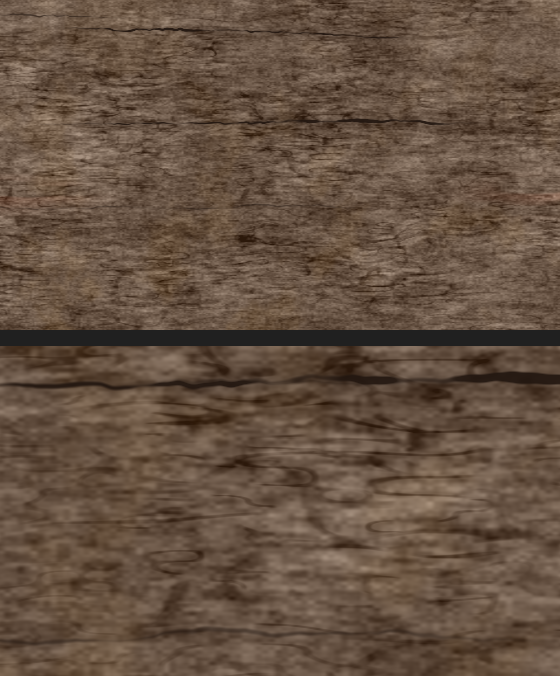
Top: the whole. Bottom: its middle third, enlarged.
Write a WebGL 1 fragment shader that draws this texture.

```glsl
precision highp float;
// Weathered brown timber: horizontal fibres, dark splits, worn stains and a knot.
uniform vec2 u_resolution;

const vec3 WOOD = vec3(0.439, 0.360, 0.299);
const vec3 TONE = vec3(1.0, 0.99, 0.96);       // how light and dark shift the wood
const vec3 OCHRE = vec3(0.016, 0.004, -0.022);
const vec3 RUST = vec3(0.035, -0.010, -0.018);
const vec3 SPLIT = vec3(0.13, 0.085, 0.06);
const vec2 KNOT = vec2(1.294, 0.248);
const float FIBRE_GAIN = 0.090;
const float STRAND_GAIN = 0.035;
const float GRAIN_GAIN = 0.075;
const float BLOTCH_GAIN = 0.070;
const float STAIN_DEPTH = 0.050;
const float CHECK_DEPTH = 0.125;
const float PALE_GAIN = 0.060;

float hash(vec2 p) {
  vec3 q = fract(p.xyx * vec3(0.1031, 0.1030, 0.0973));
  q += dot(q, q.yzx + 33.33);
  return fract((q.x + q.y) * q.z);
}

// Signed value noise, -1 to 1.
float noise(vec2 p) {
  vec2 i = floor(p);
  vec2 f = fract(p);
  f = f * f * (3.0 - 2.0 * f);
  float low = mix(hash(i), hash(i + vec2(1.0, 0.0)), f.x);
  float high = mix(hash(i + vec2(0.0, 1.0)), hash(i + 1.0), f.x);
  return 2.0 * mix(low, high, f.y) - 1.0;
}

float fbm(vec2 p) {
  float sum = 0.0;
  float gain = 0.5;
  for (int i = 0; i < 5; i++) {
    sum += gain * noise(p);
    p = mat2(1.6, 1.2, -1.2, 1.6) * p + 17.3;
    gain *= 0.6;
  }
  return sum;
}

// Short drying checks along the grain: thin contours of stretched noise.
float checks(vec2 p, vec2 scale, float thin) {
  float ridge = 1.0 - abs(noise(p * scale));
  float broken = smoothstep(-0.1, 0.4, noise(p * scale * vec2(1.3, 0.5) + 41.0));
  return smoothstep(1.0 - thin, 1.0 - 0.2 * thin, ridge) * broken;
}

// A long split between two x positions, ragged and tapering at its ends.
float longSplit(vec2 p, float y, float slope, vec2 span, float width) {
  float path = y + slope * (p.x - span.x) + 0.007 * noise(vec2(p.x * 5.0, y * 91.0))
             + 0.004 * noise(vec2(p.x * 26.0, y * 57.0))
             + 0.002 * noise(vec2(p.x * 75.0, y * 23.0));
  float taper = smoothstep(span.x - 0.1, span.x + 0.2, p.x)
              * (1.0 - smoothstep(span.y - 0.2, span.y + 0.1, p.x));
  float ragged = noise(vec2(p.x * 13.0, y * 33.0)) + 0.5 * noise(vec2(p.x * 45.0, y * 71.0));
  float w = width * (0.7 + 0.6 * ragged) * (0.4 + 0.6 * taper);
  float d = abs(p.y - path);
  float core = 1.0 - smoothstep(w - 0.0015, w + 0.0020, d);
  float open = 0.35 + 0.65 * smoothstep(-0.5, 0.2, ragged);
  return taper * (core * open + 0.25 * exp(-d * 130.0));
}

void main() {
  vec2 p = gl_FragCoord.xy / u_resolution.y;
  float middle = 0.5 * u_resolution.x / u_resolution.y;

  // Grain flow, bulging around the knot
  vec2 toKnot = (p - KNOT) * vec2(1.0, 1.25);
  float knotR = length(toKnot);
  float knot = exp(-knotR * knotR * 220.0);
  vec2 g = p;
  g.y += 0.008 * noise(p * vec2(2.5, 4.0)) + 0.004 * noise(p * vec2(11.0, 16.0));
  g.y -= 0.55 * toKnot.y * knot;

  // Fibres and fine surface grain
  float fibre = 0.55 * noise(g * vec2(12.0, 115.0)) + 0.75 * noise(g * vec2(38.0, 190.0) + 7.0);
  float strand = noise(g * vec2(5.0, 45.0) + 23.0);
  float grain = 0.7 * noise(p * vec2(150.0, 260.0)) + 0.5 * noise(p * vec2(75.0, 120.0) + 13.0);
  float rough = 0.8 + 0.5 * noise(p * vec2(5.0, 6.0) + 9.0);

  // Broad wear: cloudy blotches, crisp stains and upright smears
  float blotch = fbm(p * vec2(6.0, 8.0) + 3.0);
  float stain = smoothstep(0.10, 0.36, fbm(p * vec2(9.0, 10.0) + 61.0));
  float smear = smoothstep(0.15, 0.45, fbm(p * vec2(13.0, 6.0) + 83.0));
  float side = smoothstep(0.45, 0.85, abs(p.x - middle));
  float band = (p.y - 0.53) / 0.2;
  float worn = side * exp(-band * band);
  float pale = smoothstep(0.02, 0.45, fbm(p * vec2(8.0, 13.0) + 29.0) + 0.22 * worn);

  float tone = FIBRE_GAIN * fibre * rough + STRAND_GAIN * strand + GRAIN_GAIN * grain;
  tone += BLOTCH_GAIN * blotch - STAIN_DEPTH * (stain + 0.6 * smear);
  tone += PALE_GAIN * pale * (0.8 + 0.5 * fibre) + 0.02 * worn;

  // Drying checks at three sizes, and knot rings
  float check = 0.8 * checks(g, vec2(7.0, 42.0), 0.13);
  check += 0.8 * checks(g + 5.0, vec2(13.0, 62.0), 0.20);
  check += 0.7 * checks(g + 11.0, vec2(24.0, 95.0), 0.30);
  tone -= CHECK_DEPTH * min(check, 1.3) * rough;
  float rings = sin(knotR * 190.0 + 7.0 * fbm(p * 14.0));
  tone += knot * (0.045 * rings - 0.045);

  // Colour: ochre patches, and rusty streaks on the worn sides
  vec3 color = WOOD + TONE * clamp(tone, -0.27, 0.22);
  float ochre = smoothstep(0.0, 0.5, fbm(p * 6.0 + 47.0)) * (1.0 - 0.6 * p.y);
  float rustBand = exp(-pow((p.y - 0.41) / 0.045, 2.0));
  color += OCHRE * ochre + RUST * side * rustBand * smoothstep(-0.2, 0.5, strand);

  // Long splits
  float split = longSplit(p, 0.918, -0.028, vec2(0.22, 1.25), 0.0026);
  split += longSplit(p, 0.627, 0.0, vec2(0.75, 1.42), 0.0042);
  split += 0.75 * longSplit(p, 0.622, 0.004, vec2(0.15, 0.95), 0.0020);
  split += 0.40 * longSplit(p, 0.372, 0.0, vec2(-0.2, 1.10), 0.0016);
  split += 0.45 * longSplit(p, 0.960, -0.02, vec2(-0.2, 0.40), 0.0018);
  color = mix(color, SPLIT, clamp(split, 0.0, 0.92));

  gl_FragColor = vec4(clamp(color, 0.0, 1.0), 1.0);
}
```
